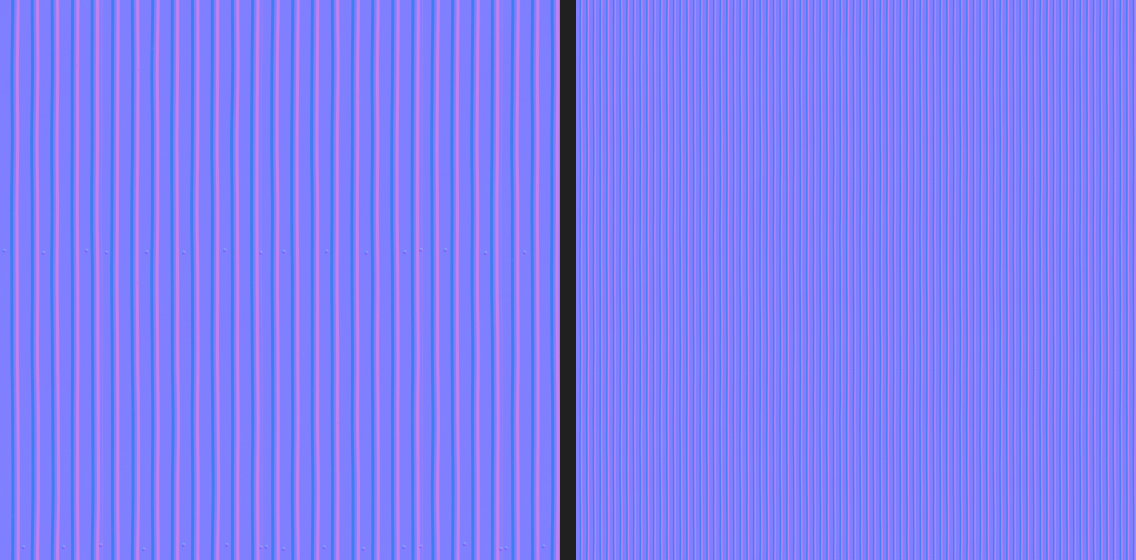
Left: one tile. Right: repeated 3 by 3.
Give the GLSL for this texture map, as a three.js fragment shader.

```glsl
// Tangent-space normal map of ribbed sheet metal with lapped seams and two rows of rivets.
#define RIBS 28.0
#define FLANK_LEFT 0.615
#define FLANK_RIGHT 0.885
#define FLANK_CORE 0.04
#define FLANK_EDGE 0.11
#define FLANK_SLOPE 0.50
#define WOBBLE 0.045
#define RIVET_RADIUS 0.0037
#define ROW_MIDDLE 0.551
#define ROW_BOTTOM 0.0235
#define GRAIN 0.014
#define CELL_SHIFT 0.3

varying vec2 vUv;

float hash(vec2 p) {
  vec3 q = fract(vec3(p.xyx) * 0.1031);
  q += dot(q, q.yzx + 33.33);
  return fract((q.x + q.y) * q.z);
}

// Value noise that wraps after "count" cells
float wrapNoise(vec2 uv, vec2 count) {
  vec2 p = uv * count;
  vec2 i = floor(p);
  vec2 f = fract(p);
  f = f * f * (3.0 - 2.0 * f);
  vec2 a = mod(i, count);
  vec2 b = mod(i + 1.0, count);
  return mix(mix(hash(a), hash(vec2(b.x, a.y)), f.x),
             mix(hash(vec2(a.x, b.y)), hash(b), f.x), f.y);
}

// Wavering along the height, different for each rib
float ribWobble(float id, float y) {
  float k = y * 8.0;
  float a = hash(vec2(id + 3.0, mod(floor(k), 8.0) + 50.0));
  float b = hash(vec2(id + 3.0, mod(floor(k) + 1.0, 8.0) + 50.0));
  float own = mix(a, b, smoothstep(0.0, 1.0, fract(k))) - 0.5;
  return WOBBLE * (own + 0.4 * sin(6.28318 * (y + 0.1)));
}

float band(float x, float center, float core, float edge) {
  return 1.0 - smoothstep(core, edge, abs(x - center));
}

float isRib(float id, float target) {
  return 1.0 - step(0.5, abs(id - target));
}

float within(float id, float first, float last) {
  return step(first - 0.5, id) * step(id, last + 0.5);
}

// Sheets overlap at every eighth rib, plus one narrow sheet
float isSeam(float id) {
  return max(isRib(mod(id, 8.0), 5.0), isRib(id, 25.0));
}

// Domed head with a soft rim
vec2 rivetSlope(vec2 offset) {
  float r = length(offset) / RIVET_RADIUS;
  return offset / RIVET_RADIUS * 0.42 * (1.0 - smoothstep(0.65, 1.15, r));
}

// One row of rivets on every second rib; "odd" picks the parity
vec2 rivetRow(vec2 uv, float rowY, float jitterY, float seed) {
  float u = uv.x * RIBS + CELL_SHIFT;
  float id = mod(floor(u), RIBS);
  float middle = step(0.5, seed);
  float odd = mix(1.0 - within(id, 14.0, 20.0), within(id, 5.0, 13.0), middle);
  float present = max(isRib(mod(id, 2.0), odd), isRib(id, 21.0));
  float lap = max(isRib(id, 13.0), isRib(id, 21.0));
  lap = max(lap, (1.0 - middle) * isSeam(id));
  float spread = hash(vec2(id + 7.0, seed + 11.0));
  float x = mix(0.17 + 0.2 * spread * spread, 0.04, lap) + CELL_SHIFT;
  float y = rowY + jitterY * (hash(vec2(id + 19.0, seed + 5.0)) - 0.5);
  vec2 offset = vec2((fract(u) - x) / RIBS, uv.y - y);
  vec2 slope = present * rivetSlope(offset);
  // Second head beside two of the lower laps
  float pair = (1.0 - middle) * max(isRib(id, 13.0), isRib(id, 25.0));
  return slope + pair * rivetSlope(offset - vec2(0.27 / RIBS, 0.001));
}

void main() {
  vec2 uv = vUv;

  // Rib flanks: left face, then right face
  float u = uv.x * RIBS - CELL_SHIFT;
  float id = mod(floor(u), RIBS);
  float x = fract(u) + CELL_SHIFT - ribWobble(id, uv.y);
  float left = band(x, FLANK_LEFT, FLANK_CORE, FLANK_EDGE);
  float right = band(x, FLANK_RIGHT, FLANK_CORE, FLANK_EDGE);

  // Sparse chips along the flanks
  float chip = smoothstep(0.86, 0.98, wrapNoise(uv, vec2(224.0, 192.0)));
  chip *= smoothstep(0.68, 0.85, wrapNoise(uv, vec2(56.0, 24.0)));
  vec2 slope = FLANK_SLOPE * vec2(right - left, 0.04 * (right - left));
  slope *= 1.0 - 0.3 * chip;

  // Lapped sheet edge: thin lip and faint bend beside the rib
  float seam = isSeam(mod(id + 1.0, RIBS));
  float strength = mix(0.5, 1.0, hash(vec2(id, 71.0)));
  float lip = 0.17 * band(x, 1.11, 0.012, 0.045);
  float bend = 0.06 * band(x, 1.02, 0.05, 0.12);
  slope.x += seam * strength * (lip + bend);

  // Rivets
  slope += rivetRow(uv, ROW_MIDDLE, 0.006, 1.0);
  slope += rivetRow(uv, ROW_BOTTOM, 0.010, 0.0);

  // Fine grain and shallow dents
  vec2 grain = vec2(wrapNoise(uv, vec2(256.0)), wrapNoise(uv.yx, vec2(240.0)));
  vec2 dents = vec2(wrapNoise(uv, vec2(14.0, 5.0)), wrapNoise(uv, vec2(9.0, 12.0)));
  slope += GRAIN * (grain + dents - 1.0);

  vec3 normal = vec3(slope, sqrt(max(0.0, 1.0 - dot(slope, slope))));
  gl_FragColor = vec4(normal * 0.5 + 0.5, 1.0);
}
```
